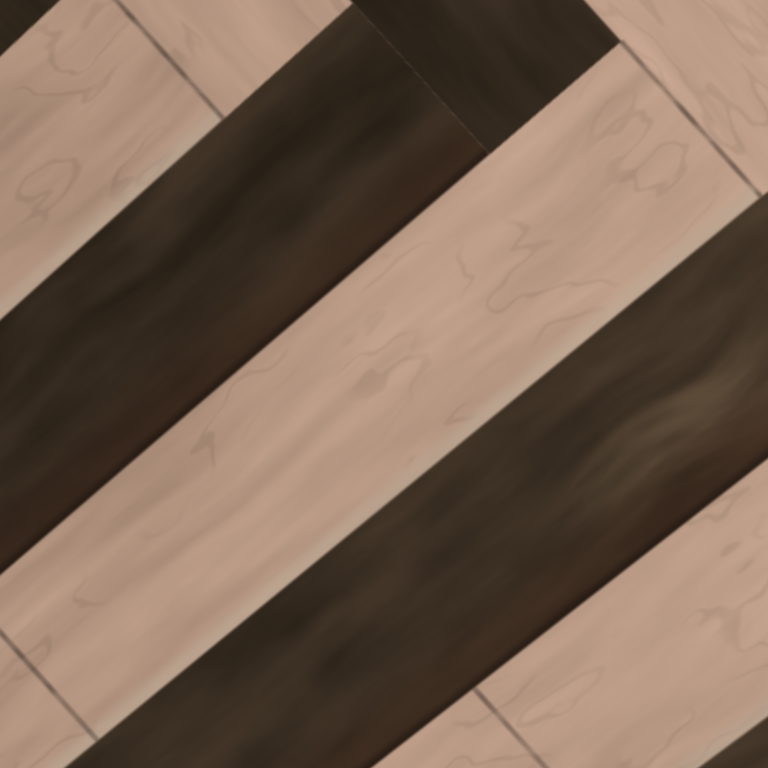
This texture is drawn by a WebGL 1 fragment shader. Its source:

```glsl
precision highp float;
// Herringbone floor of alternating pale and dark oak boards, seen at a slant.
uniform vec2 u_resolution;

float hash(vec2 p) {
  p = fract(p * vec2(0.1031, 0.1137));
  p += dot(p, p.yx + 33.33);
  return fract((p.x + p.y) * p.x * 7.31);
}

float noise(vec2 p) {
  vec2 i = floor(p), f = fract(p);
  f = f * f * (3.0 - 2.0 * f);
  return mix(mix(hash(i), hash(i + vec2(1, 0)), f.x),
             mix(hash(i + vec2(0, 1)), hash(i + vec2(1, 1)), f.x), f.y);
}

float fbm(vec2 p) {
  float sum = 0.0, gain = 0.5;
  for (int i = 0; i < 4; i++) {
    sum += gain * noise(p);
    p = p * 2.03 + 17.3;
    gain *= 0.5;
  }
  return sum;
}

// Board number across the main run; the edges fan out with perspective.
float boardAcross(vec2 p) {
  float b = 0.35 + 0.04 * p.x;
  float c = 0.927 + 0.94 * p.x - p.y;
  return 2.0 * c / (b + sqrt(b * b - 0.024 * c));
}

vec3 paleWood(vec2 p, vec2 grain, float edge) {
  float streak = fbm(grain * vec2(5.0, 42.0));
  float figure = fbm(grain * vec2(4.0, 11.0) + 3.0);
  float light = 0.36 + 0.36 * p.x + 0.12 * p.y * p.x;
  light += 0.55 * (streak - 0.47) + 0.5 * (figure - 0.47);
  // Thin, broken growth rings
  float ring = smoothstep(0.86, 1.0, sin(figure * 34.0));
  light -= 0.22 * ring * smoothstep(0.4, 0.65, noise(grain * vec2(9.0, 14.0)));
  vec3 col = mix(vec3(0.60, 0.495, 0.42), vec3(0.80, 0.665, 0.58), clamp(light, 0.0, 1.0));
  // Worn grey bevel along the lower edge
  return mix(col, vec3(0.74, 0.67, 0.59), 0.55 * smoothstep(0.89, 0.97, edge));
}

vec3 darkWood(vec2 p, vec2 grain, float edge) {
  float streak = fbm(grain * vec2(6.0, 34.0) + 8.0);
  float cloud = fbm(grain * vec2(5.0, 9.0) + 21.0);
  float light = 0.22 + 0.22 * p.x + 0.5 * (streak - 0.47) + 0.6 * (cloud - 0.47);
  // Scuffed area on the right
  vec2 scuff = (p - vec2(0.91, 0.44)) * mat2(0.77, 0.64, -0.64, 0.77);
  light += 0.9 * streak * exp(-dot(scuff * scuff, vec2(22.0, 190.0)));
  vec3 col = mix(vec3(0.155, 0.122, 0.088), vec3(0.36, 0.29, 0.22), clamp(light, 0.0, 1.0));
  col = mix(col, vec3(0.23, 0.145, 0.10), 0.5 * smoothstep(0.6, 0.93, edge));
  return col * (1.0 - 0.35 * smoothstep(0.94, 1.0, edge));
}

vec3 boards(vec2 p) {
  float across = boardAcross(p);
  float along = p.y + 1.11 * p.x;
  float row = floor(across);

  // Past the stepped joint, the boards turn a quarter
  float joint = 1.168 + 0.338 * row;
  float turned = step(joint, along);
  float lane = mix(across, (along - 1.168) / 0.338, turned);
  float id = floor(lane);
  float edge = fract(lane) * (1.0 - turned);

  vec2 grain = mix(vec2(along * 0.67, across * 0.25),
                   vec2(across * 0.25, along * 0.67), turned);
  grain += id * vec2(3.7, 5.3) + turned * 9.0;
  grain.y += 0.025 * noise(grain * vec2(7.0, 5.0));

  float pale = smoothstep(-0.025, 0.025, sin(3.14159 * lane));
  vec3 col = mix(darkWood(p, grain, edge) * (1.0 - 0.12 * turned),
                 paleWood(p, grain, edge), pale);

  // Hairline end joints, partly filled with dirt
  float butt = -0.435 + 0.306 * row;
  float gap = min(abs(along - joint), abs(along - butt));
  float dirt = 0.12 + 0.3 * noise(vec2(across * 16.0, along * 8.0));
  return col * (1.0 - dirt * pale * (1.0 - smoothstep(0.002, 0.008, gap)));
}

void main() {
  vec2 p = gl_FragCoord.xy / u_resolution;
  // Average nearby samples for soft edges
  vec3 col = vec3(0.0);
  for (int y = -1; y <= 1; y++) {
    for (int x = -1; x <= 1; x++) {
      col += boards(p + 0.0014 * vec2(float(x), float(y)));
    }
  }
  gl_FragColor = vec4(col / 9.0, 1.0);
}
```
